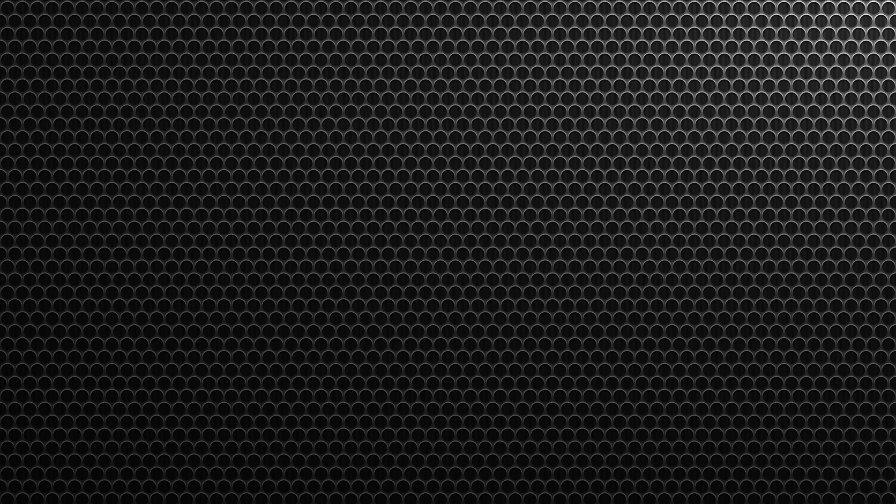
A Shadertoy shader for this pattern:

```glsl
// Dark perforated metal grille: staggered round holes, lit from the upper right.

const float COLUMNS = 60.0;              // holes across the canvas
const float ROW_STEP = 0.866;            // row distance in hole pitches
const vec2 FIRST_HOLE = vec2(0.5, 0.55); // offset from the top left corner
const float HOLE_RADIUS = 0.425;         // in hole pitches
const float LIP_WIDTH = 0.055;           // bright edge above each hole
const float SHADOW_DEPTH = 0.16;         // shade under the upper lip
const vec2 LIGHT_POS = vec2(1.0, 1.0);
const vec2 LIGHT_SCALE = vec2(0.9, 1.1);
const float LIGHT_FALLOFF = 1.8;
const vec2 PLATE_TONE = vec2(0.045, 0.45); // ambient, lit
const vec2 LIP_TONE = vec2(0.13, 0.30);
const vec2 HOLE_TONE = vec2(0.010, 0.165);
const float BRUSH_AMOUNT = 0.28;

// Vector from the nearest hole centre of a staggered lattice.
vec2 nearestHole(vec2 p) {
    vec2 cell = vec2(1.0, 2.0 * ROW_STEP);
    vec2 a = mod(p + 0.5 * cell, cell) - 0.5 * cell;
    vec2 b = mod(p, cell) - 0.5 * cell;
    return dot(a, a) < dot(b, b) ? a : b;
}

// Fine vertical streaks from layered sines, about -1 to 1.
float brushed(vec2 p) {
    float s = sin(p.x * 19.7 + 1.3 * sin(p.y * 0.9));
    s += 0.7 * sin(p.x * 13.1 + 2.0 * sin(p.y * 0.4 + p.x * 0.3));
    s += 0.5 * sin(p.x * 7.3 + p.y * 0.6);
    return s / 2.2;
}

// Ambient plus lit part of a tone.
float shade(vec2 tone, float light) {
    return tone.x + tone.y * light;
}

void mainImage(out vec4 fragColor, in vec2 fragCoord) {
    vec2 uv = fragCoord / iResolution.xy;
    float pixel = COLUMNS / iResolution.x;
    vec2 p = (fragCoord - vec2(0.0, iResolution.y)) * pixel;
    p -= vec2(FIRST_HOLE.x, -FIRST_HOLE.y);

    vec2 q = nearestHole(p);
    float radius = length(q);
    float edge = radius - HOLE_RADIUS;
    float upward = q.y / max(radius, 0.001);
    float light = exp(-LIGHT_FALLOFF * length((LIGHT_POS - uv) * LIGHT_SCALE));

    // Brushed backing, shaded under the upper lip
    float hole = shade(HOLE_TONE, light) * (1.0 + BRUSH_AMOUNT * brushed(p));
    float depth = smoothstep(0.0, SHADOW_DEPTH, -edge);
    hole *= mix(1.0, depth, 0.7 * smoothstep(-0.2, 0.8, upward));

    // Plate with a bevel that catches light above the holes
    float plate = shade(PLATE_TONE, light) * (0.95 + 0.15 * upward);
    float lip = exp(-pow((edge - 0.02) / LIP_WIDTH, 2.0));
    plate += shade(LIP_TONE, light) * lip * smoothstep(-0.35, 0.8, upward);

    float solid = smoothstep(-0.5 * pixel, 0.5 * pixel, edge);
    fragColor = vec4(vec3(mix(hole, plate, solid)), 1.0);
}
```
